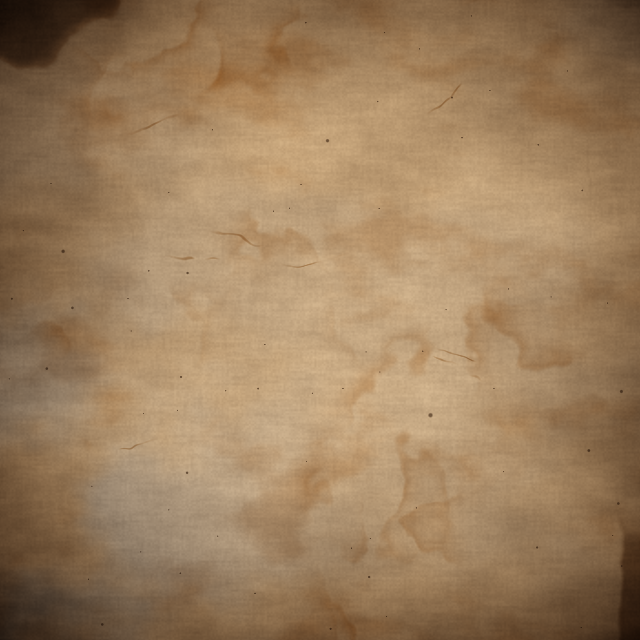
Reproduce this texture procedurally as a WebGL 2 fragment shader.

```glsl
#version 300 es
precision highp float;
// Aged parchment cloth: a warm tan sheet that darkens toward ragged corners.
// Layered value noise gives the blotches, one-sided noise contours the rusty
// tide marks, stretched noise the weave; cracks and specks are scattered.
uniform vec2 u_resolution;
out vec4 fragColor;

const vec3 PAPER_SCALE = vec3(1.0, 0.87, 0.68);    // tone to colour: scale
const vec3 PAPER_POWER = vec3(1.0, 1.18, 1.368);   // tone to colour: exponent
const vec3 RUST = vec3(0.84, 0.68, 0.47);          // multiplied in by stains
const vec3 SOOT = vec3(0.45, 0.38, 0.32);          // multiplied in by cracks, specks
const float PAPER_TONE = 0.775;
const float VIGNETTE = 0.27;
const float VIGNETTE_POWER = 2.9;
const float BLOTCH = 0.17;
const float MOTTLE = 0.10;
const float WEAVE = 0.045;
const float GRAIN = 0.035;
const float THREADS = 270.0;
const float SPECK_CELLS = 16.0;
const float SPECK_SHARE = 0.22;
const int CRACKS = 8;

float hash(vec2 p) {
  uvec2 q = uvec2(ivec2(floor(p))) * uvec2(1597334673u, 3812015801u);
  uint h = (q.x ^ q.y) * 1597334673u;
  h = (h ^ (h >> 15)) * 2246822519u;
  h ^= h >> 13;
  return float(h >> 8) / 16777216.0;
}

float noise(vec2 p) {
  vec2 i = floor(p), f = fract(p);
  f = f * f * (3.0 - 2.0 * f);
  return mix(mix(hash(i), hash(i + vec2(1, 0)), f.x),
             mix(hash(i + vec2(0, 1)), hash(i + vec2(1, 1)), f.x), f.y);
}

float fbm(vec2 p) {
  float sum = 0.0, amp = 0.5;
  for (int i = 0; i < 5; i++) {
    sum += amp * noise(p);
    p = mat2(0.8, 0.6, -0.6, 0.8) * p * 2.03 + 17.3;
    amp *= 0.5;
  }
  return sum / 0.97;
}

// Crisp on the outside of a contour, fading slowly inward
float tideMark(float inside, float fade) {
  return smoothstep(-0.005, 0.007, inside) * exp(-max(inside, 0.0) / fade);
}

// Broken tide marks along the contours of a noise field
float brokenTide(vec2 uv, float scale, float seed) {
  float inside = (fbm(uv * scale + seed) - 0.5) / scale * 1.6;
  float patches = smoothstep(0.5, 0.78, fbm(uv * vec2(5.0, 6.5) + seed * 2.0));
  return tideMark(inside, 0.022) * patches;
}

float cracks(vec2 uv, vec2 warp) {
  float ink = 0.0;
  for (int i = 0; i < CRACKS; i++) {
    float k = float(i);
    vec2 centre = 0.12 + 0.76 * vec2(hash(vec2(k, 3)), hash(vec2(k, 8)));
    float angle = 6.283 * hash(vec2(k, 14));
    vec2 dir = vec2(cos(angle), sin(angle));
    vec2 p = uv - centre + warp * 0.09;
    float halfLength = mix(0.03, 0.09, hash(vec2(k, 21)));
    float along = dot(p, dir), across = abs(dot(p, vec2(-dir.y, dir.x)));
    float taper = 1.0 - smoothstep(0.3, 1.0, abs(along) / halfLength);
    ink = max(ink, taper * (1.0 - smoothstep(0.0003, 0.0026, across)));
  }
  return ink * smoothstep(0.3, 0.6, noise(uv * 45.0));
}

float specks(vec2 uv) {
  vec2 cell = floor(uv * SPECK_CELLS);
  vec2 spot = 0.15 + 0.7 * vec2(hash(cell + 50.0), hash(cell + 90.0));
  float radius = mix(0.0015, 0.0048, pow(hash(cell + 130.0), 5.0));
  float dist = length(uv - (cell + spot) / SPECK_CELLS);
  return step(hash(cell + 170.0), SPECK_SHARE) * (1.0 - smoothstep(0.3 * radius, radius, dist));
}

void main() {
  vec2 uv = gl_FragCoord.xy / u_resolution;
  vec2 warp = vec2(fbm(uv * 6.0 + 4.0), fbm(uv * 6.0 + 41.0)) - 0.5;

  // Tone: rounded-square vignette, wide blotches, fine mottling
  vec2 q = abs(uv - vec2(0.51, 0.52) + warp * 0.09) * 2.0;
  float radius = pow(pow(q.x, 2.6) + pow(q.y, 2.6), 1.0 / 2.6);
  float tone = PAPER_TONE - VIGNETTE * pow(radius, VIGNETTE_POWER);
  tone += BLOTCH * (fbm(uv * vec2(3.5, 6.0) + 9.0) - 0.5) * mix(0.6, 1.3, min(radius, 1.0));
  tone += MOTTLE * (fbm(uv * vec2(16.0, 34.0) + 70.0) - 0.5);

  // Large stains: left side, dark upper left corner, lower right edge
  float side = 0.19 - uv.x + warp.x * 0.3;
  float sideSpan = smoothstep(0.42, 0.56, uv.y + warp.y * 0.2);
  float corner = 0.13 - length((uv - vec2(0.0, 1.0)) * vec2(0.9, 1.2)) + warp.y * 0.2;
  float edge = (uv.x - 0.975 + warp.x * 0.06) * 2.0;
  float edgeSpan = 1.0 - smoothstep(0.12, 0.22, uv.y);
  tone -= 0.045 * sideSpan * smoothstep(-0.01, 0.03, side);
  tone *= 1.0 - 0.42 * smoothstep(-0.012, 0.03, corner);
  tone *= 1.0 - 0.3 * edgeSpan * smoothstep(-0.01, 0.01, edge);

  // Linen weave and grain
  float weft = noise(uv * vec2(THREADS * 0.12, THREADS));
  float warpThread = noise(uv.yx * vec2(THREADS * 0.12, THREADS) + 300.0);
  float threads = 0.6 * weft + 0.4 * warpThread - 0.5;
  tone += (WEAVE * threads + GRAIN * (noise(uv * THREADS * 1.3) - 0.5)) * (0.4 + tone);
  vec3 colour = PAPER_SCALE * pow(vec3(clamp(tone, 0.06, 1.0)), PAPER_POWER);

  // Rust along the tide marks, and a faint diffuse warmth
  float rust = 0.75 * brokenTide(uv, 3.2, 12.0) + 0.6 * brokenTide(uv, 4.6, 33.0);
  rust += 0.8 * sideSpan * tideMark(side, 0.025) * smoothstep(0.35, 0.65, noise(uv * 7.0));
  rust += 0.6 * tideMark(corner, 0.03) + 0.5 * edgeSpan * smoothstep(-0.01, 0.01, edge);
  rust += 0.4 * smoothstep(0.56, 0.8, fbm(uv * vec2(7.0, 11.0) + 55.0));
  colour *= mix(vec3(1.0), RUST, min(rust, 1.0));

  // Cool grey wear, strongest at the lower left
  float wear = smoothstep(0.4, 0.7, fbm(uv * vec2(4.0, 5.0) + 88.0));
  wear *= mix(0.45, 0.12, smoothstep(0.1, 0.8, length(uv * vec2(1.2, 0.9))));
  colour = mix(colour, vec3(dot(colour, vec3(0.35, 0.5, 0.15))), wear);

  // Cracks and specks
  colour *= mix(vec3(1.0), RUST * 0.9, 0.65 * cracks(uv, warp));
  colour *= mix(vec3(1.0), SOOT, 0.8 * specks(uv));
  fragColor = vec4(colour, 1.0);
}
```
